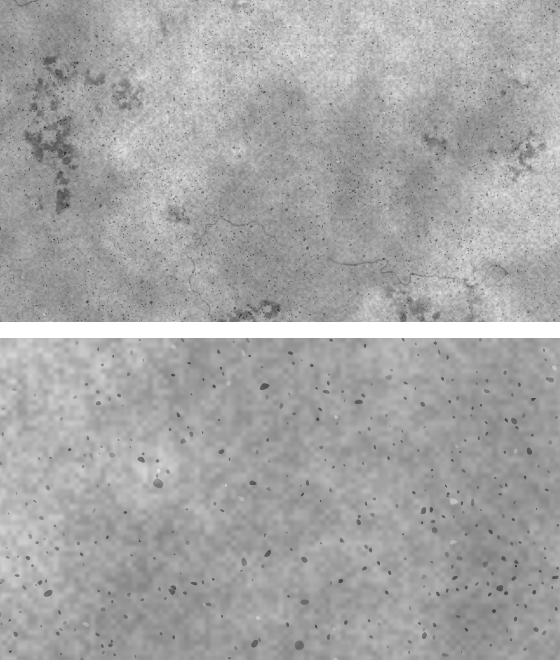
Top: the whole. Bottom: its middle third, enlarged.
Write a WebGL 2 fragment shader that draws this texture.

```glsl
#version 300 es
precision highp float;

#define DARK_TONE 0.595
#define LIGHT_TONE 0.748
#define CLOUD_SCALE 2.3
#define MOTTLE_AMOUNT 0.17
#define GRAIN_SCALE 185.0
#define GRAIN_AMOUNT 0.17
#define PIT_DEPTH 0.30
#define SPECK_GLOW 0.16
#define STAIN_DEPTH 0.20
#define CRACK_WIDTH 0.0016
#define CRACK_DEPTH 0.15

uniform vec2 u_resolution;
out vec4 fragColor;

float hash(vec2 p) {
    return fract(sin(dot(p, vec2(127.1, 311.7))) * 43758.5453);
}

float valueNoise(vec2 p) {
    vec2 cell = floor(p);
    vec2 f = fract(p);
    f = f * f * (3.0 - 2.0 * f);
    float low = mix(hash(cell), hash(cell + vec2(1.0, 0.0)), f.x);
    float high = mix(hash(cell + vec2(0.0, 1.0)), hash(cell + 1.0), f.x);
    return mix(low, high, f.y);
}

// Each octave is rotated to hide the lattice
float fbm(vec2 p, int octaves) {
    const mat2 turn = mat2(0.8, 0.6, -0.6, 0.8);
    float sum = 0.0, total = 0.0, weight = 0.5;
    for (int i = 0; i < octaves; i++) {
        sum += weight * valueNoise(p);
        total += weight;
        weight *= 0.5;
        p = turn * p * 2.03 + 17.3;
    }
    return sum / total;
}

// One jittered dot per occupied cell, with random size and strength
float dots(vec2 p, float scale, float density, float radius, float seed) {
    float angle = 0.5 + seed;
    mat2 turn = mat2(cos(angle), sin(angle), -sin(angle), cos(angle));
    vec2 q = turn * p * scale + seed * 13.0;
    vec2 cell = floor(q);
    vec2 center = 0.3 + 0.4 * vec2(hash(cell + 3.1), hash(cell + 7.7));
    float size = radius * mix(0.45, 1.0, hash(cell + 11.9));
    float dist = length((fract(q) - center) * vec2(1.0, 1.25)) / scale;
    float blur = 0.7 / u_resolution.y;
    float cover = 1.0 - smoothstep(size - blur, size + blur, dist);
    float present = step(hash(cell + 19.3), density);
    return cover * present * mix(0.35, 1.0, hash(cell + 23.5));
}

// Broken hairline along a contour of a noise field
float cracks(vec2 p) {
    float field = fbm(p * 2.6 + 41.0, 5) - 0.5;
    float slope = length(vec2(dFdx(field), dFdy(field))) * u_resolution.y;
    float dist = abs(field) / max(slope, 0.25);
    float blur = 1.0 / u_resolution.y;
    float line = 1.0 - smoothstep(0.3 * CRACK_WIDTH, CRACK_WIDTH + blur, dist);
    float region = smoothstep(0.56, 0.72, valueNoise(p * 3.4 + 8.0));
    return line * region * mix(0.3, 1.0, valueNoise(p * 38.0));
}

void main() {
    vec2 p = gl_FragCoord.xy / u_resolution.y;

    // Broad clouds with soft, uneven borders
    vec2 warp = vec2(fbm(p * 3.0 + 5.0, 4), fbm(p * 3.0 + 29.0, 4)) - 0.5;
    float cloud = fbm(p * CLOUD_SCALE + warp * 0.9 + 3.7, 6);
    float light = smoothstep(0.30, 0.63, cloud);
    float tone = mix(DARK_TONE, LIGHT_TONE, light);

    // Mottling and sandy grain
    tone += MOTTLE_AMOUNT * (fbm(p * 13.0 + 60.0, 4) - 0.5);
    float grain = 0.7 * valueNoise(p * GRAIN_SCALE)
                + 0.5 * valueNoise(p.yx * GRAIN_SCALE * 0.53 + 9.0) - 0.6;
    tone += GRAIN_AMOUNT * mix(0.75, 1.15, light) * grain;

    // Crumbled dark stains
    float patches = smoothstep(0.64, 0.76, fbm(p * 5.5 + 90.0, 5));
    float crumbs = smoothstep(0.36, 0.64, fbm(p * 48.0 + 15.0, 3));
    tone -= STAIN_DEPTH * patches * crumbs;

    // Pits, from a few large to many small, gathered in clusters
    vec2 rough = p + 0.004 * (vec2(valueNoise(p * 130.0), valueNoise(p * 130.0 + 50.0)) - 0.5);
    float cluster = smoothstep(0.25, 0.75, fbm(p * 4.5 + 70.0, 3));
    float pits = 0.0;
    for (int i = 0; i < 4; i++) {
        float level = float(i);
        float scale = 16.0 * exp2(level * 0.85);
        float density = mix(0.08, 0.30, cluster) * mix(0.5, 1.0, level / 3.0);
        pits = max(pits, dots(rough, scale, density, 0.0056 - 0.0011 * level, level + 1.0));
    }
    tone -= PIT_DEPTH * pits;

    // Pale specks and cracks
    tone += SPECK_GLOW * dots(rough, 34.0, 0.09, 0.0034, 6.4);
    tone -= CRACK_DEPTH * cracks(p);

    fragColor = vec4(vec3(clamp(tone, 0.2, 0.9)), 1.0);
}
```
